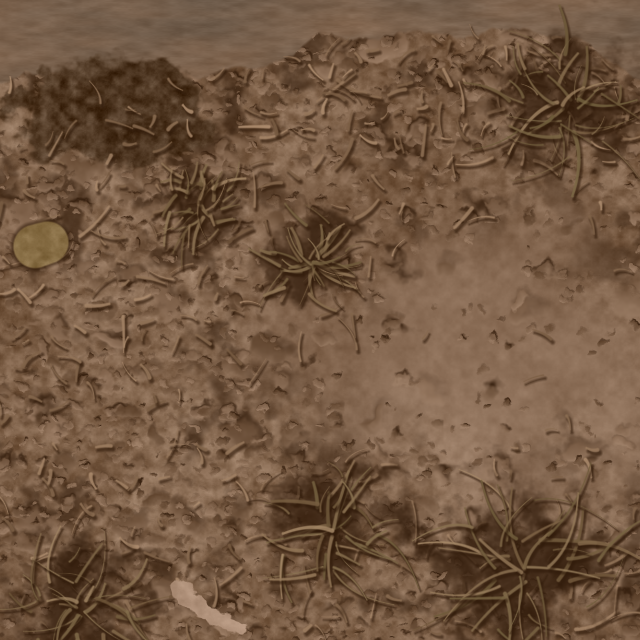
A WebGL 2 fragment shader for this texture:

```glsl
#version 300 es
precision highp float;
uniform vec2 u_resolution;
out vec4 fragColor;
const vec3 SHADOW = vec3(0.19, 0.105, 0.04);

float hash(vec2 p) { return fract(sin(dot(p, vec2(127.1, 311.7))) * 43758.5453); }

float noise(vec2 p) {
    vec2 i = floor(p), f = fract(p);
    f = f * f * (3.0 - 2.0 * f);
    return mix(mix(hash(i), hash(i + vec2(1, 0)), f.x),
               mix(hash(i + vec2(0, 1)), hash(i + 1.0), f.x), f.y);
}

float fbm(vec2 p) {
    float sum = 0.0;
    for (float amp = 0.53; amp > 0.05; amp *= 0.5, p = p * 2.03 + 17.3) sum += amp * noise(p);
    return sum;
}

// 1 inside, 0 outside, with a soft rim
float inside(float d, float soft) { return 1.0 - smoothstep(-soft, soft, d); }

// Low on the bare patch, high on the littered ground
float roughness(vec2 p) {
    float d = length((p - vec2(0.78, 0.47)) * vec2(0.85, 1.0));
    return smoothstep(0.1, 0.4, d + 0.2 * (noise(p * 9.0) - 0.5));
}

float pavingEdge(float x) {
    return 0.88 + 0.065 * smoothstep(0.3, 0.55, x) - 0.06 * smoothstep(0.86, 1.0, x)
         + 0.04 * (fbm(vec2(x * 22.0, 3.0)) - 0.5);
}

// Clods with a dark crescent along the upper rim
vec3 crumbs(vec3 col, vec2 p, float scale) {
    vec2 g = p * scale;
    g += 1.1 * (vec2(fbm(g * 1.4 + scale), fbm(g * 1.4 + scale + 40.0)) - 0.5);
    for (int k = 0; k < 9; k++) {
        vec2 cell = floor(g) + vec2(k % 3 - 1, k / 3 - 1), id = cell + scale;
        if (hash(id) > mix(0.14, 0.75, roughness(cell / scale))) continue;
        vec2 q = (g - cell - vec2(hash(id + 3.1), hash(id + 7.7))) * vec2(1.0, 1.3);
        float tone = hash(id + 5.3), radius = mix(0.12, 0.38, hash(id + 9.2));
        float shade = inside(length(q - vec2(0.07, 0.17)) - radius, 0.13);
        col = mix(col, SHADOW, shade * mix(0.15, 0.95, tone * tone));
        vec3 tint = mix(vec3(0.42, 0.31, 0.22), vec3(0.6, 0.48, 0.385), hash(id + 1.9));
        col = mix(col, tint - 0.2 * q.y, 0.8 * inside(length(q) - radius, 0.1));
    }
    return col;
}

// Distance to a bent, tapering stalk that starts at the origin
float stalk(vec2 q, float angle, float len, float bend) {
    float c = cos(angle), s = sin(angle);
    q = vec2(c * q.x + s * q.y, c * q.y - s * q.x);
    float along = clamp(q.x, 0.0, len);
    return length(q - vec2(along, bend * along * along / len)) + 0.001 * along / len;
}

vec3 paintStalk(vec3 col, vec2 q, float angle, float len, float bend, float width, vec3 tint) {
    if (length(q) > len * 1.3 + 0.02) return col;
    float shade = stalk(q + vec2(-0.003, 0.005), angle, len, bend);
    col = mix(col, SHADOW, 0.62 * inside(shade - width - 0.001, 0.003));
    return mix(col, tint, 0.85 * inside(stalk(q, angle, len, bend) - width, 0.0017));
}

// Loose straw, densest in the dry bed at the upper right
vec3 straw(vec3 col, vec2 p, float scale) {
    for (int k = 0; k < 9; k++) {
        vec2 cell = floor(p * scale) + vec2(k % 3 - 1, k / 3 - 1), id = cell + scale * 3.0;
        vec2 root = (cell + vec2(hash(id + 2.2), hash(id + 6.4))) / scale;
        float bed = inside(length((root - vec2(0.74, 0.86)) / vec2(0.27, 0.1)) - 1.0, 0.3);
        if (hash(id) > 0.04 + 0.34 * roughness(root) + 0.7 * bed || root.y > pavingEdge(root.x)) continue;
        vec3 tint = mix(vec3(0.46, 0.35, 0.25), vec3(0.7, 0.57, 0.45), hash(id + 8.8));
        col = paintStalk(col, p - root, 6.283 * hash(id + 1.3), mix(0.2, 0.8, hash(id + 4.5)) / scale,
                         1.2 * (hash(id + 5.9) - 0.5), mix(0.001, 0.0032, hash(id + 3.7)), tint);
    }
    return col;
}

// Tangled grass tuft: dark heart and blades leaning outward
vec3 tuft(vec3 col, vec2 p, vec2 centre, float size, float green) {
    float reach = length(p - centre) / size;
    if (reach > 1.9) return col;
    col = mix(col, SHADOW, 0.75 * inside(reach + 1.6 * fbm(p * 30.0) - 1.4, 0.4));
    for (float k = 0.0; k < 40.0; k++) {
        vec2 id = vec2(k, centre.x * 91.0);
        float angle = 6.283 * hash(id);
        vec2 root = centre + size * 0.75 * hash(id + 2.6) * vec2(cos(angle), sin(angle));
        vec3 dry = mix(vec3(0.42, 0.32, 0.21), vec3(0.68, 0.56, 0.43), hash(id + 4.1));
        vec3 tint = mix(dry, vec3(0.42, 0.36, 0.22), green * hash(id + 7.3));
        col = paintStalk(col, p - root, angle + 2.6 * (hash(id + 5.0) - 0.5), size * mix(0.2, 0.8, hash(id + 1.7)),
                         1.3 * (hash(id + 3.3) - 0.5), mix(0.001, 0.0034, hash(id + 6.2)), tint);
    }
    return col;
}

void main() {
    vec2 p = gl_FragCoord.xy / u_resolution.y;
    float grain = fbm(p * 70.0) - 0.5, rough = roughness(p);
    // Soil, hollows and clods
    vec3 col = mix(vec3(0.545, 0.43, 0.34), vec3(0.515, 0.4, 0.305), rough);
    col += 0.2 * (fbm(p * 6.0) - 0.5) + mix(0.1, 0.28, rough) * grain;
    col = mix(col, SHADOW, 0.6 * rough * smoothstep(0.52, 0.75, fbm(p * 17.0)));
    for (float s = 14.0; s < 60.0; s *= 1.85) col = crumbs(col, p, s);
    // Paving strip and damp dark earth
    vec3 paving = mix(vec3(0.4, 0.335, 0.275), vec3(0.54, 0.42, 0.325), fbm(p * vec2(6.0, 22.0)));
    paving += 0.12 * (fbm(p * vec2(40.0, 130.0)) - 0.5);
    col = mix(col, paving, smoothstep(-0.003, 0.004, p.y - pavingEdge(p.x)));
    float damp = length((p - vec2(0.18, 0.83)) / vec2(0.17, 0.09)) + 0.9 * (fbm(p * 28.0) - 0.5);
    col = mix(col, vec3(0.29, 0.2, 0.12) + 0.35 * grain, 0.9 * inside(damp - 0.95, 0.1));
    // Straw and tufts
    for (float s = 11.0; s < 28.0; s *= 1.5) col = straw(col, p, s);
    vec4 tufts[6] = vec4[6](vec4(0.49, 0.59, 0.09, 0.6), vec4(0.52, 0.17, 0.12, 0.7), vec4(0.82, 0.11, 0.16, 0.8),
        vec4(0.88, 0.83, 0.12, 0.9), vec4(0.31, 0.68, 0.07, 0.5), vec4(0.12, 0.05, 0.12, 0.6));
    for (int i = 0; i < 6; i++) col = tuft(col, p, tufts[i].xy, tufts[i].z, tufts[i].w);
    // Fallen leaf and pale chip
    float leaf = stalk(p - vec2(0.055, 0.615), 0.3, 0.02, 0.0) - 0.034;
    col = mix(col, SHADOW, 0.6 * inside(leaf - 0.004, 0.004));
    col = mix(col, vec3(0.53, 0.43, 0.27) + 0.2 * grain, inside(leaf, 0.002));
    float chip = stalk(p - vec2(0.285, 0.08), -1.0, 0.1, 0.45) - 0.013 + 0.02 * grain;
    col = mix(col, vec3(0.7, 0.58, 0.49) + 0.15 * grain, inside(chip, 0.002));
    fragColor = vec4(clamp(col, 0.0, 1.0), 1.0);
}
```
